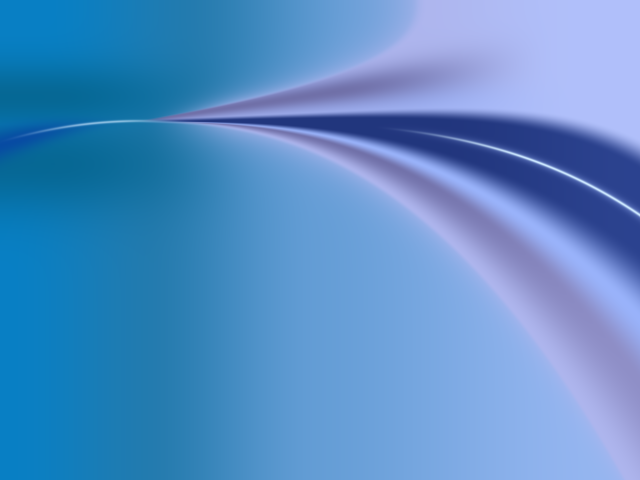
Write a Shadertoy shader that draws this background.

```glsl
#define PINCH vec2(0.22, 0.748)
#define AZURE vec3(0.03, 0.50, 0.77)
#define TEAL vec3(0.14, 0.48, 0.68)
#define DEEP_TEAL vec3(0.02, 0.39, 0.55)
#define SKY vec3(0.38, 0.61, 0.83)
#define PALE vec3(0.58, 0.71, 0.94)
#define LILAC vec3(0.68, 0.71, 0.93)
#define PERIWINKLE vec3(0.60, 0.70, 0.98)
#define SHADOW vec3(0.44, 0.44, 0.66)
#define NAVY vec3(0.13, 0.21, 0.49)
#define COBALT vec3(0.03, 0.28, 0.64)
#define FOLD_TOP 0.252

float bell(float x, float width) {
    x /= width;
    return exp(-x * x);
}

// Smoothstep that stays defined where the folds meet
float ramp(float from, float to, float x) {
    return smoothstep(from, to + 0.003, x);
}

// Broad blue field outside the folds
vec3 backdrop(vec2 uv, float drop) {
    float upper = 1.0 - smoothstep(-0.04, 0.04, drop);
    float x = uv.x - 0.06 * upper;
    vec3 col = mix(AZURE, TEAL, smoothstep(0.0, 0.27, x));
    col = mix(col, SKY, smoothstep(0.22, 0.50, x));
    col = mix(col, PALE, smoothstep(0.42, 0.95, x));
    float shade = max(bell(drop - 0.09, 0.10), bell(drop + 0.05, 0.07));
    return mix(col, DEEP_TEAL, 0.85 * shade * (1.0 - smoothstep(0.08, 0.42, uv.x)));
}

// Satin bands, from the upper sheet down to the outer lower rim
vec3 folds(float t, float drop, float rim) {
    float navyTop = -0.045 * t + 0.425 * pow(t, 5.7);
    float navyEnd = 0.68 * pow(t, 2.9);
    float shine = 0.786 * pow(t, 2.64);
    float crease = 1.03 * pow(t, 2.6);

    // Upper sheet with a shadow that fades to the right
    vec3 upper = mix(LILAC, PERIWINKLE, 0.7 * bell(drop - navyTop + 0.03, 0.05));
    upper = mix(upper, vec3(0.69, 0.75, 0.98), smoothstep(0.4, 0.7, t));
    float fade = 1.0 - smoothstep(0.30, 0.65, t);
    upper = mix(upper, SHADOW, fade * bell(drop + 0.20 * t, 0.004 + 0.085 * t));

    // Lower sheet
    vec3 navy = mix(NAVY, vec3(0.17, 0.26, 0.56), smoothstep(0.45, 0.78, t));
    vec3 shadow = mix(SHADOW, vec3(0.56, 0.56, 0.78), smoothstep(0.35, 0.78, t));
    vec3 lower = mix(navy, PERIWINKLE, ramp(navyEnd * 0.82, shine, drop));
    lower = mix(lower, shadow, ramp(shine, crease, drop));
    lower = mix(lower, LILAC, ramp(crease, rim, drop));

    float softness = 0.004 + 0.045 * t * t;
    return mix(upper, lower, smoothstep(-softness, softness, drop - navyTop));
}

void mainImage(out vec4 fragColor, in vec2 fragCoord) {
    vec2 uv = fragCoord / iResolution.xy;
    float along = uv.x - PINCH.x;
    float drop = PINCH.y - uv.y;
    float t = max(along, 0.0);
    float tail = max(-along, 0.0);

    // Outer rims of the fan
    float rim = 1.45 * pow(t, 2.4);
    float height = clamp(-drop / FOLD_TOP, 0.0, 1.0);
    float upperGap = along - 0.435 * (1.0 - pow(1.0 - height, 2.5));
    float lowerGap = drop - rim;
    vec3 col = backdrop(uv, drop);

    // Soft light spilling past the rims
    float open = smoothstep(0.0, 0.16, along);
    float upperSpill = exp(min(upperGap, 0.0) / 0.06) * step(drop, 0.0);
    float lowerSpill = exp(-max(lowerGap, 0.0) / 0.035) * step(0.0, drop);
    col = mix(col, LILAC, 0.75 * open * max(upperSpill, lowerSpill));

    // Blue wedge left of the pinch
    float thread = 0.9 * tail * tail + 0.48 * pow(t, 3.6);
    float wedge = bell(drop - thread - 0.03 * tail, 0.004 + 0.12 * tail);
    col = mix(col, COBALT, 0.9 * wedge * smoothstep(0.01, 0.20, tail));

    // Fan of folds
    float inside = smoothstep(-0.012, 0.012, upperGap);
    inside *= 1.0 - smoothstep(-0.004, 0.006 + 0.012 * t, lowerGap);
    inside *= smoothstep(-0.02, 0.05, along);
    col = mix(col, folds(t, drop, rim), inside);

    // Bright thread through the pinch and down the navy band
    float slope = 1.73 * pow(t, 2.6) - 1.8 * tail;
    float offset = (drop - thread) / sqrt(1.0 + slope * slope);
    float rightGlow = smoothstep(0.36, 0.62, along);
    float leftGlow = 0.65 * smoothstep(-0.23, -0.07, along) * (1.0 - smoothstep(-0.04, 0.07, along));
    col = mix(col, PERIWINKLE, 0.35 * rightGlow * bell(offset, 0.009));
    col = mix(col, vec3(0.80, 0.91, 1.0), max(rightGlow, leftGlow) * bell(offset, 0.0027));

    fragColor = vec4(col, 1.0);
}
```
